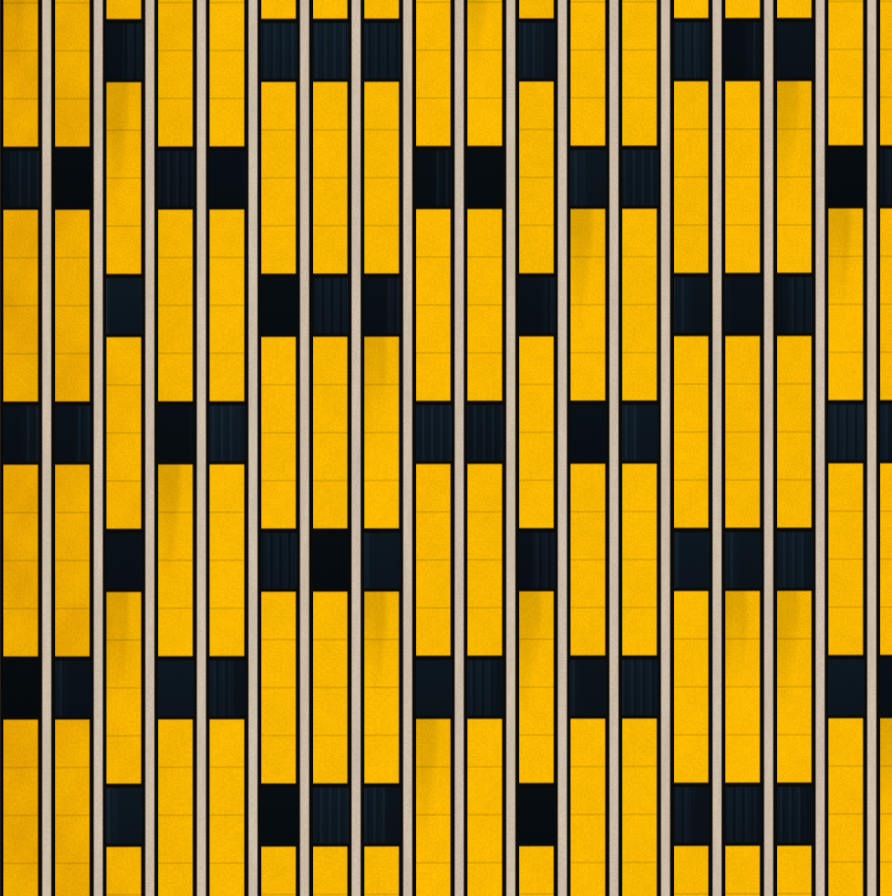
A Shadertoy shader for this pattern:

```glsl
// Facade of tall yellow panels and dark windows between slim stone mullions.
// Columns repeat at one pitch; each shifts by half a storey following an
// eight-column rhythm, and hashes vary the glass, stains and grain.

float hash(vec2 p) {
    return fract(sin(dot(p, vec2(127.1, 311.7))) * 4375.85);
}

// Soft mask that is 1 between a and b
float band(float a, float b, float x, float soft) {
    return smoothstep(a - soft, a + soft, x) * (1.0 - smoothstep(b - soft, b + soft, x));
}

// Layered sines for slow, blotchy weathering, roughly -1 to 1
float blotches(vec2 p) {
    return 0.5 * sin(p.x * 2.1 + 1.7 * sin(p.y * 1.3))
         + 0.3 * sin(p.y * 3.7 + 2.0 * sin(p.x * 2.9))
         + 0.2 * sin(p.x * 9.0 - p.y * 5.3);
}

vec3 panelColor(vec2 p, float height, vec2 id, float canvasX) {
    float h = hash(id + 3.0);
    vec3 color = vec3(0.975, 0.72, 0.008) * (0.985 + 0.025 * h);

    // The left bays are more weathered
    float age = 1.0 - smoothstep(0.0, 0.27, canvasX);
    color = mix(color, vec3(0.86, 0.59, 0.015), age * (0.48 + 0.25 * blotches(p)));
    color *= 1.0 + 0.012 * blotches(p * 1.7);

    // Occasional run-off stain below the sill
    float runoff = smoothstep(1.2, 3.72, height + 0.25 * sin(p.x * 13.0 + h * 40.0));
    float streak = smoothstep(0.25, 0.4, fract(p.x) + 0.1 * sin(height * 1.4));
    color *= 1.0 - 0.12 * step(0.78, h) * runoff * (1.0 - 0.7 * streak);

    // Hairline joints divide the panel into four sheets
    float joint = abs(fract(height / 0.93 + 0.5) - 0.5) * 0.93;
    return color * (1.0 - 0.09 * (1.0 - smoothstep(0.005, 0.035, joint)));
}

vec3 glassColor(vec2 p, vec2 id) {
    float h = hash(id), side = hash(id + 17.0);
    // Curtain folds drawn behind part of each pane
    float folds = 0.5 + 0.3 * sin(p.x * 37.0 + h * 20.0) + 0.2 * sin(p.x * 71.0 + side * 30.0);
    float opening = smoothstep(side - 0.1, side + 0.05, p.x + 0.15);
    float curtain = mix(opening, 1.0 - opening, step(0.5, h));
    vec3 color = mix(vec3(0.025, 0.045, 0.06), vec3(0.055, 0.095, 0.13), h);
    color += vec3(0.035, 0.05, 0.065) * curtain * folds * step(0.2, h);
    return color * (0.85 + 0.15 * p.y);
}

void mainImage(out vec4 fragColor, in vec2 fragCoord) {
    vec2 canvas = fragCoord / iResolution.y;
    float pitch = 0.05755, storey = 4.943, windowHeight = 1.222;
    float soft = 0.012 + 0.7 / (iResolution.y * pitch);

    // One unit is one column; a slight slope lifts the right side
    vec2 p = (canvas - vec2(0.0036, 0.0547 + 0.0017 * canvas.x)) / pitch;
    float column = floor(p.x), x = p.x - column;

    // Bits of 228 mark the unshifted columns in each group of eight
    int unshifted = (228 >> (int(column) & 7)) & 1;
    float v = p.y - (unshifted == 1 ? 0.0 : 0.5 * storey);
    float windowRow = floor(v / storey + 0.5);
    float y = v - windowRow * storey;
    float panelRow = floor((v - windowHeight) / storey);
    float panelY = v - windowHeight - panelRow * storey;

    // Black frame, then glass, panel and mullion over it
    vec3 color = vec3(0.045, 0.04, 0.033);
    float glass = band(-0.02, 0.7, x, soft) * band(0.06, 1.14, y, soft);
    color = mix(color, glassColor(vec2(x, y), vec2(column, windowRow)), glass);

    float panel = band(0.0, 0.675, x, soft) * (1.0 - band(0.0, windowHeight, y, soft));
    color = mix(color, panelColor(p, panelY, vec2(column, panelRow), canvas.x), panel);

    float mullion = band(0.755, 0.932, x, soft);
    vec3 stone = vec3(0.80, 0.735, 0.655) * (1.0 + 0.025 * blotches(p * vec2(5.0, 0.9)));
    color = mix(color, stone, mullion);

    // Fine grain on cells of fixed canvas size
    color *= 1.0 + 0.045 * (hash(floor(canvas * 512.0)) - 0.5);
    fragColor = vec4(color, 1.0);
}
```
